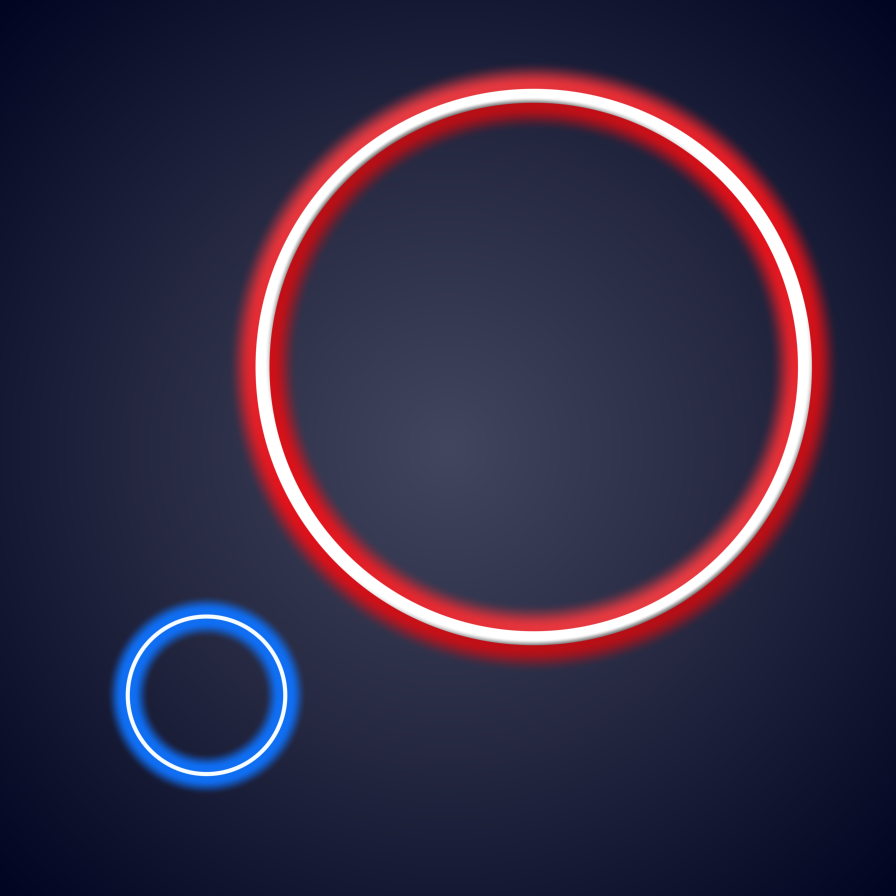
Reproduce this background procedurally as a Shadertoy shader.

```glsl
const vec3 CENTER_SLATE = vec3(0.260, 0.272, 0.370);
const vec3 MIDDLE_NAVY  = vec3(0.143, 0.153, 0.250);
const vec3 CORNER_NAVY  = vec3(0.000, 0.018, 0.130);
const vec3 NEON_RED     = vec3(0.880, 0.070, 0.105);
const vec3 NEON_BLUE    = vec3(0.060, 0.430, 0.950);
const vec2 LIGHT_DIR    = vec2(-0.50, 0.866);

vec3 backdrop(vec2 p) {
    float r = length(p - 0.5);
    vec3 inner = mix(CENTER_SLATE, MIDDLE_NAVY, clamp(r / 0.35, 0.0, 1.0));
    return mix(inner, CORNER_NAVY, clamp((r - 0.35) / 0.35, 0.0, 1.0));
}

// Signed distance to a circle outline: negative inside.
float circle(vec2 p, vec2 center, float radius) {
    return length(p - center) - radius;
}

// Soft band: solid up to core, gone at reach.
float glow(float d, float core, float reach) {
    return 1.0 - smoothstep(core, reach, abs(d));
}

float stroke(float d, float halfWidth, float pixel) {
    return 1.0 - smoothstep(-0.75 * pixel, 0.75 * pixel, abs(d) - halfWidth);
}

// Lightens the lit side of a band and darkens the far side.
vec3 bevel(vec3 color, float slope) {
    vec3 lit = mix(color, vec3(1.0), 0.17 * max(slope, 0.0));
    return lit * (1.0 - 0.19 * max(-slope, 0.0));
}

vec3 embossedRing(vec3 base, vec2 p, vec2 center, float radius, float halfWidth, float pixel) {
    float d = circle(p, center, radius);
    float facing = dot(normalize(p - center + 1e-6), LIGHT_DIR);

    // Red halo with directional relief
    float side = smoothstep(-0.010, 0.010, d) * 2.0 - 1.0;
    vec3 haloColor = bevel(NEON_RED, facing * side);
    vec3 color = mix(base, haloColor, glow(d, 0.012, 0.039));

    // White tube, shaded along the edge away from the light
    float across = facing * d / halfWidth;
    float shade = smoothstep(0.15, 1.05, -across);
    vec3 tubeColor = vec3(1.0 - 0.52 * shade);
    return mix(color, tubeColor, stroke(d, halfWidth, pixel));
}

vec3 flatRing(vec3 base, vec2 p, vec2 center, float radius, float halfWidth, float pixel) {
    float d = circle(p, center, radius);
    vec3 color = mix(base, NEON_BLUE, glow(d, 0.007, 0.024));
    return mix(color, vec3(0.97, 0.99, 1.0), stroke(d, halfWidth, pixel));
}

void mainImage(out vec4 fragColor, in vec2 fragCoord) {
    float size = min(iResolution.x, iResolution.y);
    vec2 p = (fragCoord - 0.5 * iResolution.xy) / size + 0.5;
    float pixel = 1.0 / size;

    vec3 color = backdrop(p);
    color = embossedRing(color, p, vec2(0.5957, 0.5904), 0.3027, 0.0078, pixel);
    color = flatRing(color, p, vec2(0.2305, 0.2240), 0.0879, 0.0023, pixel);
    fragColor = vec4(color, 1.0);
}
```
